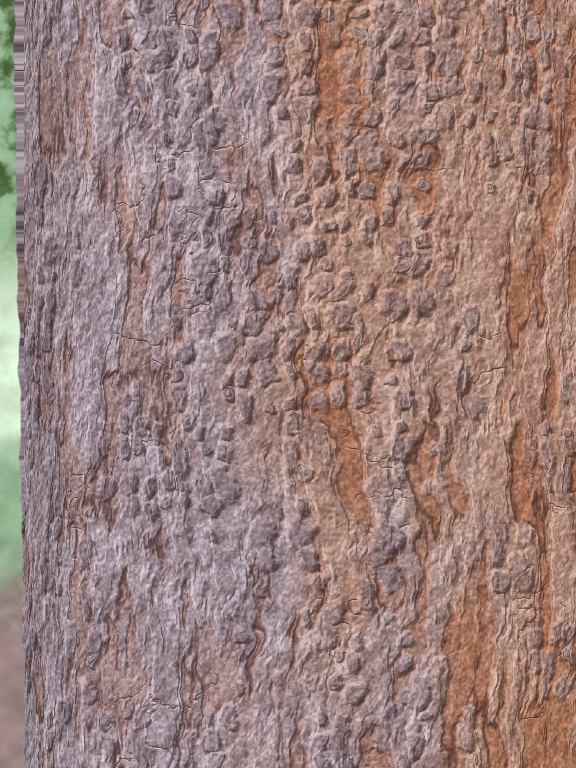
This texture is drawn by a WebGL 2 fragment shader. Its source:

```glsl
#version 300 es
precision highp float;

uniform vec2 u_resolution;
out vec4 fragColor;

// Lengths are fractions of the canvas height.
const vec2 KNOB_CELL = vec2(0.031, 0.034);
const vec2 PLATE_FREQ = vec2(31.0, 8.0);
const vec2 ROUGH_FREQ = vec2(80.0, 58.0);
const vec2 CRACK_FREQ = vec2(22.0, 24.0);
const float GRAIN_FREQ = 270.0;
const float KNOB_HEIGHT = 0.008;
const float PLATE_HEIGHT = 0.005;
const float ROUGH_HEIGHT = 0.011;
const float RELIEF = 0.50;
const float SHADE_REACH = 0.006;
const float TRUNK_CENTER = 0.43;
const float TRUNK_RADIUS = 0.42;
const vec2 LIGHT = vec2(-0.70, 0.71);

const vec3 COOL_LIGHT = vec3(0.73, 0.68, 0.72);
const vec3 COOL_MID = vec3(0.50, 0.42, 0.45);
const vec3 WARM_LIGHT = vec3(0.75, 0.62, 0.56);
const vec3 WARM_MID = vec3(0.57, 0.40, 0.34);
const vec3 RUST = vec3(0.62, 0.39, 0.28);
const vec3 KNOB_GREY = vec3(0.48, 0.41, 0.44);
const vec3 SHADOW = vec3(0.31, 0.20, 0.19);
const vec3 LEAF_DARK = vec3(0.30, 0.40, 0.22);
const vec3 LEAF_LIGHT = vec3(0.57, 0.69, 0.56);
const vec3 HAZE = vec3(0.84, 0.93, 0.82);
const vec3 SOIL = vec3(0.60, 0.51, 0.51);

float hash(vec2 p) {
    vec3 a = fract(p.xyx * 0.1031);
    a += dot(a, a.yzx + 33.33);
    return fract((a.x + a.y) * a.z);
}

float noise(vec2 p) {
    vec2 i = floor(p), f = fract(p);
    f = f * f * (3.0 - 2.0 * f);
    float low = mix(hash(i), hash(i + vec2(1, 0)), f.x);
    float high = mix(hash(i + vec2(0, 1)), hash(i + vec2(1, 1)), f.x);
    return mix(low, high, f.y);
}

float fbm(vec2 p) {
    float sum = 0.0, amp = 0.53;
    for (int k = 0; k < 4; k++) {
        sum += amp * noise(p);
        p = p * 2.03 + vec2(17.3, 9.1);
        amp *= 0.5;
    }
    return sum;
}

// Ringed knobs gathered in vertical rows: x = height, y = coverage.
vec2 knobs(vec2 q) {
    q += 0.014 * (vec2(fbm(q * 65.0), fbm(q * 65.0 + 40.0)) - 0.5);
    vec2 g = q / KNOB_CELL, cell = floor(g), best = vec2(0.0);
    for (int j = -1; j <= 1; j++) {
        for (int i = -1; i <= 1; i++) {
            vec2 c = cell + vec2(i, j);
            vec2 r = vec2(hash(c + 11.0), hash(c + 57.0));
            float present = smoothstep(0.42, 0.62, noise(c * vec2(0.9, 0.27) + 7.0));
            vec2 offset = g - c - 0.5 - 0.6 * (r - 0.5);
            float size = mix(0.24, 0.62, hash(c + 31.0));
            float d = length(offset * vec2(1.0, mix(0.6, 1.1, r.x))) / size;
            float dome = present * (1.0 - smoothstep(0.55, 1.05, d));
            float ring = (d - 0.45) * 5.0;
            best = max(best, vec2(dome * (1.0 - 0.35 * r.y * exp(-ring * ring)), dome));
        }
    }
    return best;
}

// Bark surface: x = height, y = knob coverage, z = groove depth, w = hollow.
vec4 bark(vec2 p) {
    vec2 q = p;
    q.x += 0.045 * (noise(p * vec2(5.0, 4.0)) - 0.5) + 0.022 * (fbm(p * vec2(22.0, 30.0)) - 0.5);
    float plate = fbm(q * PLATE_FREQ);
    float steps = smoothstep(0.38, 0.45, plate) + 0.8 * smoothstep(0.53, 0.59, plate);
    float groove = 1.0 - smoothstep(0.0, 0.045, abs(plate - 0.39));
    groove *= smoothstep(0.25, 0.6, noise(q * vec2(22.0, 16.0) + 3.0));
    float crack = 1.0 - smoothstep(0.0, 0.022, abs(fbm(q * CRACK_FREQ + 20.0) - 0.5));
    crack *= smoothstep(0.62, 0.78, noise(q * vec2(14.0, 11.0) + 50.0));
    vec2 knob = knobs(q);
    float depth = max(groove, 0.8 * crack) * (1.0 - knob.y);
    float height = PLATE_HEIGHT * steps + KNOB_HEIGHT * knob.x
        + ROUGH_HEIGHT * fbm(q * ROUGH_FREQ) - 0.003 * depth;
    float hollow = (1.0 - smoothstep(0.36, 0.50, plate)) * (1.0 - knob.y);
    return vec4(height, knob.y, depth, hollow);
}

vec3 barkColor(vec2 p) {
    // Wrap the surface around the trunk.
    float across = clamp((p.x - TRUNK_CENTER) / TRUNK_RADIUS, -0.95, 0.95);
    vec2 s = vec2(TRUNK_RADIUS * asin(across) + 2.0, p.y + 1.0);
    float e = 0.0014;
    vec4 b = bark(s);
    vec2 slope = vec2(bark(s + vec2(e, 0)).x, bark(s + vec2(0, e)).x) - b.x;
    float relief = clamp(-dot(slope / e, LIGHT) * RELIEF, -0.55, 0.32);
    float shade = smoothstep(0.002, 0.009, bark(s + LIGHT * SHADE_REACH).x - b.x);

    // Cool grey on the left drifts into warm brown on the right.
    float patches = fbm(s * vec2(10.0, 4.0) + 80.0);
    float warm = smoothstep(0.14, 0.64, p.x + 0.12 * (p.y - 0.5) + 0.6 * (patches - 0.5));
    float grain = noise(s * GRAIN_FREQ) - 0.5;
    float blotch = fbm(s * vec2(36.0, 24.0) + 30.0) - 0.5;
    float tone = clamp(0.56 + 0.9 * blotch + 0.75 * grain + 0.4 * relief, 0.0, 1.0);
    vec3 color = mix(mix(COOL_MID, COOL_LIGHT, tone), mix(WARM_MID, WARM_LIGHT, tone), warm);

    // Rust in the hollows, grey on the knobs, shade in the grooves.
    color = mix(color, RUST + 0.16 * grain, b.w * mix(0.25, 0.65, warm));
    color = mix(color, mix(KNOB_GREY, color, 0.4 * warm) + 0.14 * grain, 0.6 * b.y);
    color = mix(color, SHADOW, max(0.62 * b.z, 0.55 * shade));
    color *= 1.0 + 0.58 * relief;
    return color * mix(0.85, 1.0, smoothstep(-1.0, -0.75, across));
}

vec3 backdrop(vec2 p) {
    float leaves = fbm(p * 45.0);
    vec3 color = mix(SOIL, LEAF_LIGHT, smoothstep(0.17, 0.30, p.y + 0.1 * (leaves - 0.5)));
    color = mix(color, HAZE, smoothstep(0.38, 0.46, p.y));
    vec3 foliage = mix(LEAF_DARK, LEAF_LIGHT, smoothstep(0.3, 0.6, leaves));
    color = mix(color, foliage, smoothstep(0.58, 0.74, p.y + 0.2 * (leaves - 0.5)));
    return color * (0.85 + 0.3 * leaves);
}

void main() {
    vec2 p = gl_FragCoord.xy / u_resolution.y;
    float pixel = 1.0 / u_resolution.y;
    float edge = mix(0.033, 0.018, p.y) + 0.007 * (fbm(vec2(p.y * 35.0, 4.0)) - 0.5);
    float trunk = smoothstep(-pixel, pixel, p.x - edge);
    fragColor = vec4(mix(backdrop(p), barkColor(p), trunk), 1.0);
}
```
